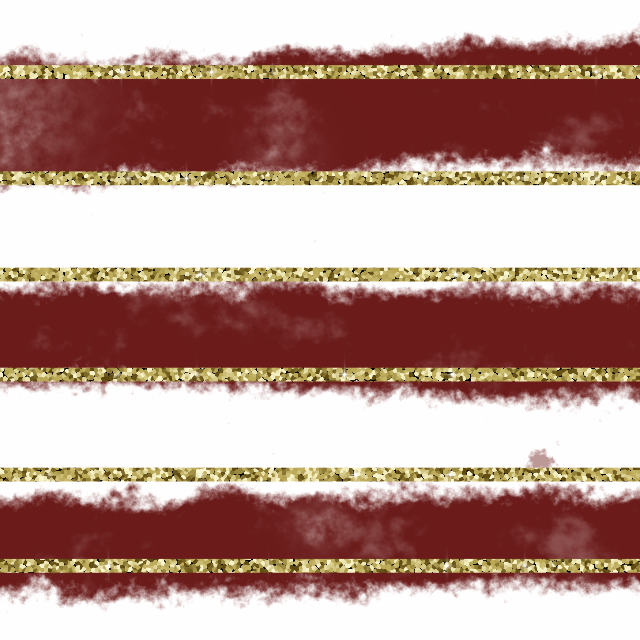
Reproduce this pattern procedurally as a three.js fragment shader.

```glsl
// Three dry-brushed maroon bands on white, each crossed by two gold glitter rails.
// Paint is a band distance roughened by gradient noise; glitter is a field of
// randomly toned cells blended softly, with a few star-shaped glints on top.
varying vec2 vUv;

const vec3 PAPER = vec3(1.0, 0.995, 0.995);
const vec3 MAROON = vec3(0.40, 0.085, 0.08);
const vec3 GOLD_DARK = vec3(0.36, 0.28, 0.06);
const vec3 GOLD_MID = vec3(0.74, 0.67, 0.35);
const vec3 GOLD_PALE = vec3(0.98, 0.96, 0.80);
const float RAIL_HALF = 0.0108;
const float SOFT = 0.001;

vec2 hash2(vec2 p) {
  p = vec2(dot(p, vec2(127.1, 311.7)), dot(p, vec2(269.5, 183.3)));
  return fract(sin(p) * 43758.55);
}

float gradientNoise(vec2 p) {
  vec2 i = floor(p), f = fract(p);
  vec2 u = f * f * f * (f * (f * 6.0 - 15.0) + 10.0);
  vec2 x = vec2(1.0, 0.0);
  float a = dot(hash2(i) * 2.0 - 1.0, f);
  float b = dot(hash2(i + x.xy) * 2.0 - 1.0, f - x.xy);
  float c = dot(hash2(i + x.yx) * 2.0 - 1.0, f - x.yx);
  float d = dot(hash2(i + x.xx) * 2.0 - 1.0, f - x.xx);
  return mix(mix(a, b, u.x), mix(c, d, u.x), u.y);
}

float fbm(vec2 p) {
  float sum = 0.0, amp = 0.6;
  for (int k = 0; k < 5; k++) {
    sum += amp * gradientNoise(p);
    p = mat2(1.6, 1.2, -1.2, 1.6) * p + 7.3;
    amp *= 0.55;
  }
  return sum;
}

vec4 pick(int i, vec4 a, vec4 b, vec4 c) {
  return i == 0 ? a : (i == 1 ? b : c);
}

float blot(vec2 p, vec2 centre, float radius) {
  vec2 d = (p - centre) / radius;
  return exp(-dot(d, d));
}

// Opacity of one band; edges = top left, top right, bottom left, bottom right
float paintCover(vec2 p, vec4 edges, float seed) {
  float swell = smoothstep(0.25, 0.85, p.x);
  float top = mix(edges.x, edges.y, swell);
  float bottom = mix(edges.z, edges.w, swell);
  float depth = min(top - p.y, p.y - bottom);
  depth += 0.055 * fbm(p * vec2(10.0, 13.0) + seed);
  depth += 0.032 * fbm(p * 65.0 + seed);
  return smoothstep(-0.012, 0.022, depth);
}

// Worn, cloudy patches inside the paint
float paintDensity(vec2 p) {
  float cloud = fbm(p * vec2(6.0, 9.0) + 31.0);
  float grain = fbm(p * 38.0 + 5.0);
  float worn = 0.30 * blot(p, vec2(0.0, 0.83), 0.12);
  worn += 0.22 * blot(p, vec2(0.44, 0.77), 0.05);
  worn += 0.24 * blot(p, vec2(0.50, 0.18), 0.04);
  worn *= clamp(0.7 + 1.6 * grain, 0.0, 1.5);
  return 0.975 - worn - 0.22 * smoothstep(0.08, 0.5, cloud + 0.35 * grain);
}

vec3 glitter(vec2 p) {
  vec2 cell = floor(p), f = fract(p);
  vec3 sum = vec3(0.0);
  float total = 0.0;
  for (int y = -1; y <= 1; y++) {
    for (int x = -1; x <= 1; x++) {
      vec2 o = vec2(float(x), float(y));
      vec2 d = o + hash2(cell + o) - f;
      float tone = hash2(cell + o + 57.0).x;
      vec3 flake = mix(GOLD_DARK, GOLD_MID, smoothstep(0.0, 0.45, tone));
      flake = mix(flake, GOLD_PALE, smoothstep(0.5, 1.0, tone));
      float w = exp(-20.0 * dot(d, d));
      sum += flake * w;
      total += w;
    }
  }
  return sum / max(total, 1e-5);
}

// Sparse eight-pointed glints along the rail at height y
float glint(vec2 p, float y) {
  float id = floor(p.x * 8.0);
  vec2 h = hash2(vec2(id, floor(y * 100.0)));
  vec2 d = abs(p - vec2((id + 0.3 + 0.4 * h.x) / 8.0, y));
  vec2 g = abs(vec2(d.x + d.y, d.x - d.y)) * 0.707;
  float rays = exp(-d.x * 900.0 - d.y * 130.0) + exp(-d.y * 900.0 - d.x * 130.0);
  rays += 0.6 * exp(-g.y * 900.0 - g.x * 220.0);
  return min(rays, 1.0) * smoothstep(0.4, 0.9, h.y);
}

void main() {
  vec2 p = vUv;
  float cover = 0.45 * smoothstep(0.35, 0.75, blot(p, vec2(0.845, 0.28), 0.022) + fbm(p * 60.0));
  float rail = 0.0, shine = 0.0;
  for (int i = 0; i < 3; i++) {
    vec4 edges = pick(i, vec4(0.908, 0.938, 0.716, 0.747),
      vec4(0.556, 0.550, 0.398, 0.372), vec4(0.226, 0.233, 0.070, 0.082));
    vec4 rails = pick(i, vec4(0.8874, 0.7214, 0.0, 0.0),
      vec4(0.5710, 0.4147, 0.0, 0.0), vec4(0.2585, 0.1159, 0.0, 0.0));
    cover = max(cover, paintCover(p, edges, float(i) * 17.0));
    float d = min(abs(p.y - rails.x), abs(p.y - rails.y)) - RAIL_HALF;
    rail = max(rail, 1.0 - smoothstep(-SOFT, SOFT, d));
    shine = max(shine, max(glint(p, rails.x), glint(p, rails.y)));
  }
  vec3 color = mix(PAPER, MAROON, cover * paintDensity(p));
  color = mix(color, glitter(p * 170.0), rail);
  gl_FragColor = vec4(mix(color, vec3(1.0), shine), 1.0);
}
```
